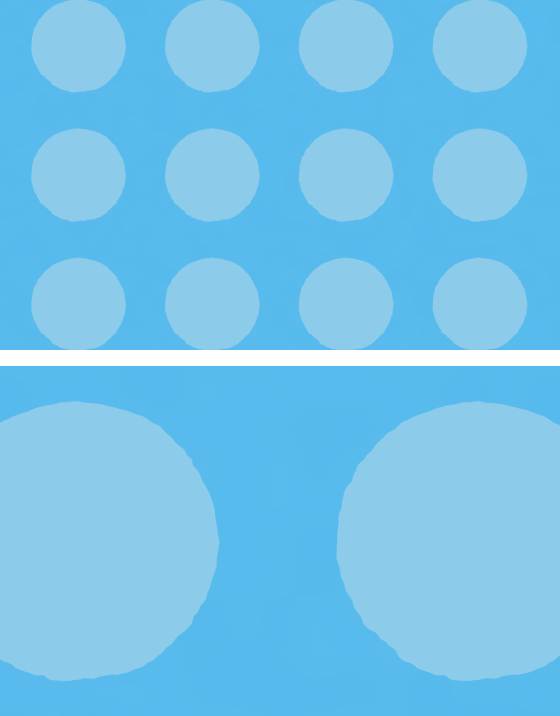
Top, the full canvas; bottom, a detail of the centre.
This pattern is drawn by a Shadertoy shader. Its source:

```glsl
const vec3 SKY_BLUE = vec3(0.345, 0.732, 0.927);
const vec3 PALE_BLUE = vec3(0.548, 0.800, 0.918);
const vec2 SPACING = vec2(0.3823, 0.3694);
const vec2 GRID_OFFSET = vec2(-0.0026, 0.0);
const vec2 DOT_RADII = vec2(0.1347, 0.1327);

float hash(vec2 p) {
    vec3 q = fract(vec3(p.xyx) * 0.1031);
    q += dot(q, q.yzx + 33.33);
    return fract((q.x + q.y) * q.z);
}

float valueNoise(vec2 p) {
    vec2 cell = floor(p);
    vec2 f = fract(p);
    f = f * f * (3.0 - 2.0 * f);
    float low = mix(hash(cell), hash(cell + vec2(1.0, 0.0)), f.x);
    float high = mix(hash(cell + vec2(0.0, 1.0)), hash(cell + vec2(1.0)), f.x);
    return mix(low, high, f.y);
}

// Approximate signed distance to an ellipse
float ellipseDistance(vec2 p, vec2 radii) {
    return (length(p / radii) - 1.0) * min(radii.x, radii.y);
}

// Ragged rim, zero on average
float rimRoughness(vec2 p) {
    float fine = valueNoise(p * 125.0 + 60.0) - 0.5;
    float broad = valueNoise(p * 50.0 + 90.0) - 0.5;
    return 0.0032 * fine + 0.0018 * broad;
}

// Worn stretch of rim centred on a direction
float rimWear(vec2 p, float direction, float halfWidth, float depth) {
    vec2 axis = vec2(cos(direction), sin(direction));
    float turn = acos(clamp(dot(p, axis) / max(length(p), 0.0001), -1.0, 1.0));
    return depth * (1.0 - smoothstep(0.4 * halfWidth, halfWidth, turn));
}

void mainImage(out vec4 fragColor, in vec2 fragCoord) {
    vec2 p = (fragCoord - 0.5 * iResolution.xy) / iResolution.y;
    float pixel = 1.0 / iResolution.y;

    // Dot columns straddle the centre; dot rows pass through it
    vec2 grid = (p - GRID_OFFSET) / SPACING;
    vec2 local = (fract(grid + vec2(0.0, 0.5)) - 0.5) * SPACING;

    // Every dot shares the same worn outline
    float d = ellipseDistance(local, DOT_RADII);
    d += rimRoughness(local);
    d += rimWear(local, radians(227.0), 0.17, 0.0022);
    float dotMask = 1.0 - smoothstep(-0.75 * pixel, 0.75 * pixel, d);

    // Faint mottling of the ground
    float mottle = valueNoise(p * 28.0 + 200.0) - 0.5;
    vec3 ground = SKY_BLUE + 0.008 * mottle;

    fragColor = vec4(mix(ground, PALE_BLUE, dotMask), 1.0);
}
```
